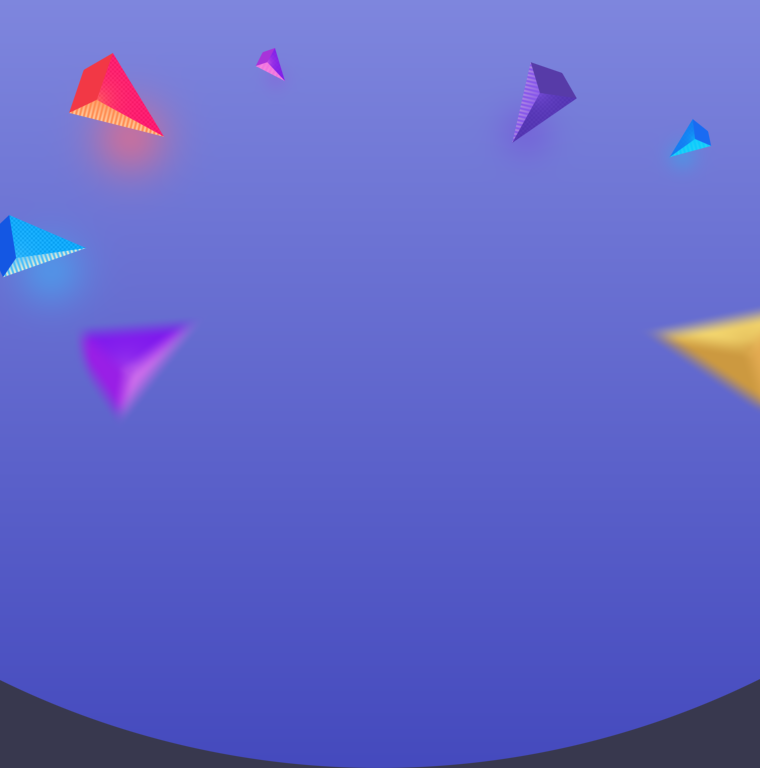
Give the GLSL for this background, as a WebGL 1 fragment shader.

```glsl
precision highp float;
// Faceted glowing gems floating over a blue-violet gradient with a curved lower rim.

uniform vec2 u_resolution;

// Backdrop; lengths are fractions of the canvas height
const vec3 SKY_TOP = vec3(0.495, 0.525, 0.868);
const vec3 SKY_BOTTOM = vec3(0.268, 0.288, 0.742);
const vec3 RIM_COLOR = vec3(0.22, 0.22, 0.305);
const vec2 RIM_CENTER = vec2(0.4935, 1.12);
const float RIM_RADIUS = 1.12;

// Gem finish
const float STRIPE_FREQ = 1200.0;
const float DOT_FREQ = 1100.0;
const float DOT_DEPTH = 0.05;
const vec3 STRIPE_COLOR = vec3(1.0, 0.95, 0.82);
const float GLOW_SIZE = 0.5;
const float GLOW_DROP = 0.25;
const float SHARP = 0.0;
const float BLURRED = 0.014;

// Signed distance to the line a-b, positive on its left
float edge(vec2 p, vec2 a, vec2 b) {
  vec2 e = normalize(b - a);
  return e.x * (p.y - a.y) - e.y * (p.x - a.x);
}

float soften(float d, float soft) {
  return smoothstep(-soft, soft, d);
}

// Sector seen from the ridge point o, between the rays to a and b
float wedge(vec2 p, vec2 o, vec2 a, vec2 b, float turn, float soft) {
  return soften(min(turn * edge(p, o, a), -turn * edge(p, o, b)), soft);
}

// Gem outline a, tip, b, d with ridge point o; three faces meet at o
void drawGem(inout vec3 col, vec2 p, vec2 a, vec2 d, vec2 b, vec2 tip, vec2 o,
             vec3 side, vec3 front, vec3 under, vec4 glow, float stripes, float blur) {
  float soft = max(blur, 0.8 / u_resolution.y);
  float turn = sign(edge(b, a, tip));
  float size = distance(o, tip);

  // Soft glow beneath the gem
  vec2 g = (p - mix(o, tip, 0.5) + vec2(0.0, GLOW_DROP * size)) / (GLOW_SIZE * size);
  col = mix(col, glow.rgb, glow.a * exp(-dot(g, g)));

  // Front face: light near the ridge and fine dots
  vec3 frontLit = mix(front, under, 0.6 * exp(-5.0 * distance(p, o) / size));
  frontLit += DOT_DEPTH * stripes * sin(p.x * DOT_FREQ) * sin(p.y * DOT_FREQ);

  // Under face: stripes that strengthen toward the outer edge
  float across = dot(p - b, normalize(tip - b));
  float rise = abs(edge(p, b, tip)) / abs(edge(o, b, tip));
  float band = 0.5 + 0.5 * sin(across * STRIPE_FREQ);
  vec3 underLit = mix(under, STRIPE_COLOR, stripes * band * (1.0 - 0.7 * clamp(rise, 0.0, 1.0)));

  // Blend faces by sector
  float wFront = wedge(p, o, a, tip, turn, soft);
  float wUnder = wedge(p, o, tip, b, turn, soft);
  float wSide = wedge(p, o, b, a, turn, soft);
  vec3 face = (frontLit * wFront + underLit * wUnder + side * wSide)
            / max(wFront + wUnder + wSide, 0.001);

  // Convex outline coverage
  float cover = soften(turn * edge(p, a, tip), soft) * soften(turn * edge(p, tip, b), soft)
              * soften(turn * edge(p, b, d), soft) * soften(turn * edge(p, d, a), soft);
  col = mix(col, face, cover);
}

void main() {
  vec2 p = gl_FragCoord.xy / u_resolution.y;
  vec3 col = mix(SKY_BOTTOM, SKY_TOP, p.y);

  // Red gem
  drawGem(col, p, vec2(0.147, 0.931), vec2(0.109, 0.909), vec2(0.090, 0.853),
          vec2(0.2135, 0.822), vec2(0.126, 0.870),
          vec3(0.95, 0.22, 0.27), vec3(0.99, 0.10, 0.44), vec3(1.0, 0.55, 0.32),
          vec4(0.92, 0.42, 0.52, 0.65), 0.6, SHARP);
  // Small magenta gem
  drawGem(col, p, vec2(0.358, 0.9375), vec2(0.342, 0.932), vec2(0.333, 0.914),
          vec2(0.371, 0.8945), vec2(0.348, 0.919),
          vec3(0.66, 0.20, 0.85), vec3(0.50, 0.12, 0.91), vec3(0.95, 0.45, 0.88),
          vec4(0.55, 0.35, 0.85, 0.3), 0.15, SHARP);
  // Violet gem
  drawGem(col, p, vec2(0.751, 0.872), vec2(0.732, 0.905), vec2(0.691, 0.919),
          vec2(0.667, 0.814), vec2(0.703, 0.879),
          vec3(0.34, 0.23, 0.66), vec3(0.33, 0.21, 0.70), vec3(0.53, 0.34, 0.92),
          vec4(0.46, 0.32, 0.85, 0.45), 0.3, SHARP);
  // Small cyan gem
  drawGem(col, p, vec2(0.902, 0.845), vec2(0.922, 0.829), vec2(0.926, 0.810),
          vec2(0.872, 0.7955), vec2(0.905, 0.819),
          vec3(0.10, 0.42, 0.95), vec3(0.08, 0.48, 0.95), vec3(0.05, 0.80, 0.99),
          vec4(0.25, 0.62, 0.92, 0.5), 0.1, SHARP);
  // Blue gem on the left edge
  drawGem(col, p, vec2(0.012, 0.720), vec2(-0.02, 0.690), vec2(0.004, 0.639),
          vec2(0.112, 0.677), vec2(0.021, 0.664),
          vec3(0.08, 0.34, 0.89), vec3(0.06, 0.66, 0.98), vec3(0.28, 0.74, 0.98),
          vec4(0.28, 0.64, 0.94, 0.65), 0.9, SHARP);
  // Out-of-focus purple gem
  drawGem(col, p, vec2(0.108, 0.566), vec2(0.108, 0.530), vec2(0.156, 0.459),
          vec2(0.247, 0.576), vec2(0.165, 0.515),
          vec3(0.60, 0.12, 0.90), vec3(0.49, 0.09, 0.93), vec3(0.79, 0.42, 0.92),
          vec4(0.0), 0.0, BLURRED);
  // Out-of-focus gold gem on the right edge
  drawGem(col, p, vec2(1.03, 0.598), vec2(1.10, 0.500), vec2(1.00, 0.467),
          vec2(0.857, 0.564), vec2(0.975, 0.545),
          vec3(0.89, 0.67, 0.32), vec3(0.96, 0.85, 0.44), vec3(0.80, 0.60, 0.25),
          vec4(0.0), 0.0, BLURRED);

  // Dark corners outside the curved rim
  float outside = soften(distance(p, RIM_CENTER) - RIM_RADIUS, 0.8 / u_resolution.y);
  gl_FragColor = vec4(mix(col, RIM_COLOR, outside), 1.0);
}
```
